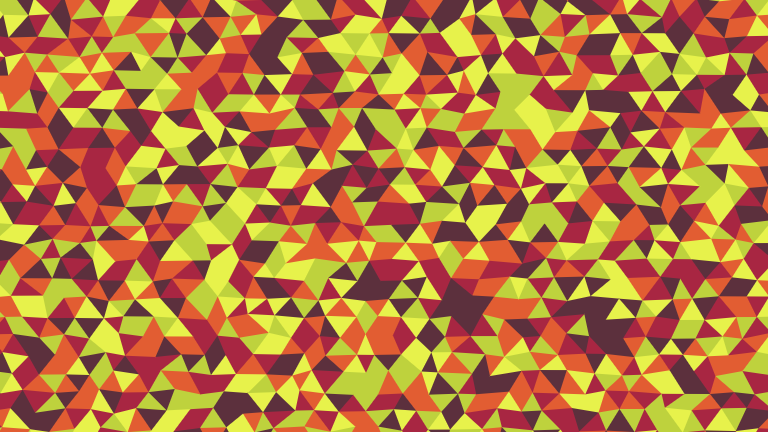
A Shadertoy shader for this background:

```glsl
// Mosaic of flat-coloured triangles on a slightly irregular triangular lattice.
// Hashed offsets move the lattice corners; each triangle picks one of five
// colours, and edges blend by their signed-distance coverage.

const vec2 SPACING = vec2(0.0585, 0.0434);  // corner pitch in canvas heights
const vec2 JITTER = vec2(0.20, 0.17);       // largest corner shift, in pitches
const vec2 LATTICE_ORIGIN = vec2(0.0, 0.006);

const vec3 PALETTE[5] = vec3[5](
    vec3(0.905, 0.950, 0.295),  // lemon
    vec3(0.745, 0.825, 0.240),  // lime
    vec3(0.360, 0.190, 0.240),  // plum
    vec3(0.885, 0.365, 0.195),  // orange
    vec3(0.660, 0.150, 0.260)   // crimson
);

// Integer hash of a lattice index and a stream number, each result in 0..1
vec2 hash2(ivec2 index, int stream) {
    uvec2 h = uvec2(index + 4096) * 1664525u + uint(stream) * 747796u + 10139u;
    for (int i = 0; i < 2; i++) {
        h.x += h.y * 1664525u;
        h.y += h.x * 1664525u;
        h ^= h >> 16u;
    }
    return vec2(h & 0xffffu) / 65536.0;
}

// Displaced corner; each row is shifted half a pitch from the one below
vec2 corner(ivec2 index) {
    vec2 lattice = vec2(float(index.x) + 0.5 * float(index.y), float(index.y));
    vec2 shift = (2.0 * hash2(index, 0) - 1.0) * JITTER;
    return (lattice + shift) * SPACING + LATTICE_ORIGIN;
}

// Signed distance to the line a-b, positive on its left
float lineDistance(vec2 p, vec2 a, vec2 b) {
    vec2 edge = normalize(b - a);
    vec2 offset = p - a;
    return edge.x * offset.y - edge.y * offset.x;
}

// Coverage of a counter-clockwise triangle, softened over one pixel
float triangleCoverage(vec2 p, vec2 a, vec2 b, vec2 c, float pixel) {
    float inside = min(lineDistance(p, a, b),
                       min(lineDistance(p, b, c), lineDistance(p, c, a)));
    return clamp(inside / pixel + 0.5, 0.0, 1.0);
}

vec3 triangleColour(ivec2 cell, int stream) {
    return PALETTE[int(hash2(cell, stream).x * 5.0)];
}

// Blend the triangles of the nearby cells, two per skewed cell
vec3 mosaic(vec2 p, float pixel) {
    vec2 q = (p - LATTICE_ORIGIN) / SPACING;
    ivec2 home = ivec2(floor(vec2(q.x - 0.5 * q.y, q.y)));
    vec4 sum = vec4(0.0);

    for (int y = -1; y <= 1; y++) {
        for (int x = -1; x <= 1; x++) {
            ivec2 cell = home + ivec2(x, y);
            vec2 a = corner(cell);
            vec2 b = corner(cell + ivec2(1, 0));
            vec2 c = corner(cell + ivec2(0, 1));
            vec2 d = corner(cell + ivec2(1, 1));
            float upward = triangleCoverage(p, a, b, c, pixel);
            float downward = triangleCoverage(p, b, d, c, pixel);
            sum += upward * vec4(triangleColour(cell, 1), 1.0);
            sum += downward * vec4(triangleColour(cell, 2), 1.0);
        }
    }
    return sum.rgb / max(sum.a, 0.001);
}

void mainImage(out vec4 fragColor, in vec2 fragCoord) {
    float pixel = 1.0 / iResolution.y;
    fragColor = vec4(mosaic(fragCoord * pixel, pixel), 1.0);
}
```
